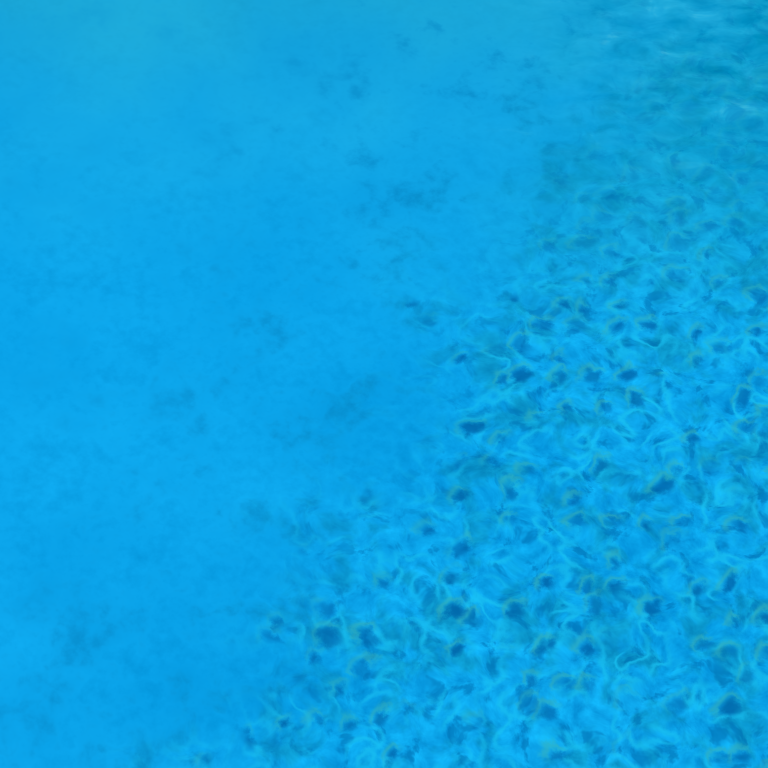
Reproduce this texture procedurally as a Shadertoy shader.

```glsl
// Clear blue shallow water over pale sand, with a stony, rippled bed toward the lower right.

vec2 hash2(vec2 cell) {
    vec3 h = fract(cell.xyx * vec3(0.1031, 0.1030, 0.0973));
    h += dot(h, h.yzx + 33.33);
    return fract((h.xx + h.yz) * h.zy);
}

float cornerSlope(vec2 cell, vec2 offset) {
    float angle = 6.2832 * hash2(cell).x;
    return dot(vec2(cos(angle), sin(angle)), offset);
}

// Gradient noise, roughly -0.7 to 0.7
float gradientNoise(vec2 p) {
    vec2 i = floor(p), f = p - i;
    vec2 u = f * f * f * (f * (f * 6.0 - 15.0) + 10.0);
    vec2 e = vec2(1.0, 0.0);
    return mix(mix(cornerSlope(i, f), cornerSlope(i + e.xy, f - e.xy), u.x),
               mix(cornerSlope(i + e.yx, f - e.yx), cornerSlope(i + e.xx, f - e.xx), u.x), u.y);
}

float fbm(vec2 p) {
    float sum = 0.0, amplitude = 1.0;
    for (int octave = 0; octave < 4; octave++) {
        sum += amplitude * gradientNoise(p);
        p = mat2(1.6, 1.2, -1.2, 1.6) * p + 7.3;
        amplitude *= 0.55;
    }
    return sum;
}

// Scattered stones: x is the dark body, y the pale rim on its upper left
vec2 stones(vec2 p, float density) {
    vec2 cell = floor(p), result = vec2(0.0);
    for (int y = -1; y <= 1; y++)
    for (int x = -1; x <= 1; x++) {
        vec2 id = cell + vec2(x, y);
        vec2 jitter = hash2(id), kind = hash2(id + 51.7);
        float present = smoothstep(0.0, 0.2, density - kind.x);
        vec2 d = p - id - 0.15 - 0.7 * jitter;
        float side = smoothstep(-0.15, 0.25, dot(d, vec2(-0.6, 0.8)));
        float c = cos(3.1 * kind.y), s = sin(3.1 * kind.y);
        d = abs(mat2(c, s, -s, c) * d * vec2(1.0, 1.0 + 0.4 * jitter.x));
        float edge = mix(length(d), max(d.x, d.y), 0.5) - mix(0.14, 0.30, jitter.y);
        float body = 1.0 - smoothstep(-0.16, 0.12, edge);
        float rim = exp(-pow((edge - 0.12) / 0.09, 2.0)) * side;
        result = max(result, present * vec2(body * (0.45 + 0.55 * kind.y), rim));
    }
    return result;
}

void mainImage(out vec4 fragColor, in vec2 fragCoord) {
    vec2 uv = fragCoord / iResolution.xy;

    // Bed coordinates shrink and flatten with distance up the canvas
    vec2 bed = vec2(uv.x * (1.0 + 0.15 * uv.y), uv.y * (1.0 + 0.35 * uv.y));
    vec2 warp = vec2(gradientNoise(bed * 22.0), gradientNoise(bed * 22.0 + 40.0));
    float broad = fbm(uv * vec2(3.0, 4.0) + 2.0);
    float patches = fbm(bed * 8.0 + 11.0);
    float mottle = fbm(bed * 24.0 + 0.3 * warp);
    float grain = fbm(bed * 62.0 + 5.0);

    // Stony area lies right of a slanting, ragged line
    float shore = uv.x - 0.23 - 0.6 * uv.y + 0.10 * broad + 0.10 * patches;
    float rocky = smoothstep(-0.14, 0.24, shore);
    float near = 1.0 - smoothstep(0.5, 0.85, uv.y);

    // Sand seen through the water, greyer toward the top
    float height = uv.y + 0.12 * broad;
    vec3 color = mix(vec3(0.045, 0.65, 0.925), vec3(0.085, 0.655, 0.885), smoothstep(0.55, 1.0, height));
    color = mix(color, vec3(0.11, 0.65, 0.82), 0.7 * smoothstep(0.84, 1.06, height));

    // Cloudy drifts and soft grain, strongest where the water is shallow
    color += vec3(0.024, 0.04, 0.035) * broad;
    float calm = 1.0 - 0.55 * smoothstep(0.55, 0.95, uv.y) * (1.0 - rocky);
    color += vec3(0.014, 0.036, 0.04) * calm * (0.7 * patches + 0.7 * mottle + 0.75 * grain);

    // Blurred weedy shadows, mostly along the edge of the stones
    float fringe = smoothstep(-0.55, 0.0, shore) * (1.0 - 0.4 * near * rocky);
    float shade = smoothstep(-0.1, 0.95, 0.75 * patches + 0.55 * mottle + 0.35 * grain);
    color = mix(color, vec3(0.015, 0.50, 0.74), 0.75 * shade * (0.3 + 0.7 * fringe));

    // Teal bed with broken light and dark facets
    float teal = smoothstep(-0.2, 0.6, mottle + 0.6 * patches);
    color = mix(color, vec3(0.04, 0.57, 0.74), 0.6 * rocky * teal);
    color = mix(color, vec3(0.05, 0.60, 0.76), 0.55 * rocky * (1.0 - near));
    float facets = fbm(bed * 40.0 + 0.7 * warp + 17.0);
    color += rocky * (0.4 + 0.6 * near) * vec3(0.035, 0.11, 0.10) * facets;
    float gaps = smoothstep(0.12, 0.6, fbm(bed * 34.0 + 0.6 * warp));
    color = mix(color, vec3(0.0, 0.44, 0.70), 0.6 * gaps * rocky * (0.5 + 0.5 * near));

    // Short, soft filaments of light between the stones
    float ridge = abs(gradientNoise(bed * 30.0 + 0.5 * warp + 3.0) + 0.12 * grain);
    float filament = 1.0 - smoothstep(0.0, 0.2, ridge);
    filament *= smoothstep(-0.25, 0.35, gradientNoise(bed * 19.0 + 9.0));
    color = mix(color, vec3(0.10, 0.76, 0.95), 0.7 * filament * rocky * near);

    // Individual stones with olive-tinted rims
    vec2 stone = stones(bed * 21.0 + 0.22 * warp + 0.13 * grain, 0.68 * rocky + 0.2 * patches);
    float fade = 0.25 + 0.75 * near;
    color = mix(color, vec3(0.20, 0.68, 0.73), 0.6 * stone.y * fade * rocky);
    color = mix(color, vec3(0.0, 0.39, 0.66), 0.85 * stone.x * fade);

    // Flat glinting ripples in the far right corner
    float corner = smoothstep(0.6, 1.0, uv.y) * smoothstep(0.55, 1.0, uv.x);
    float ripple = fbm(vec2(uv.x * 16.0 + uv.y * 6.0, uv.y * 44.0) + 0.4 * warp);
    color += corner * vec3(0.11, 0.10, 0.08) * ripple;
    color = mix(color, vec3(0.36, 0.76, 0.86), 0.6 * corner * smoothstep(0.45, 0.9, ripple));

    fragColor = vec4(clamp(color, 0.0, 1.0), 1.0);
}
```
